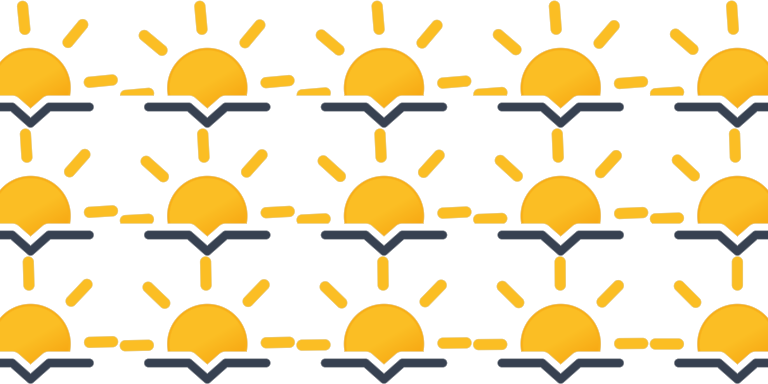
Give the GLSL for this pattern, as a Shadertoy shader.

```glsl
// Rows of setting suns above a notched horizon line, on white.
// Each tile is drawn with distance functions; the ray wheel turns by a small
// fixed step from one tile to the next, reading left to right and downwards.

// Lengths are in tile units: one tile is 128 units high.
const float ROWS = 3.0;
const float FRAMES_PER_ROW = 5.0;
const vec2  TILE = vec2(176.7, 128.0);
const float SUN_HEIGHT = 40.0;         // sun centre above the tile's bottom
const float SUN_RADIUS = 40.0;
const float RIM_WIDTH = 2.2;
const float RAY_COUNT = 8.0;
const float RAY_INNER = 59.0;
const float RAY_OUTER = 82.0;
const float RAY_HALF_WIDTH = 5.4;
const float TILT_STEP = radians(0.4);  // ray rotation between tiles
const float CUT_Y = -7.4;              // where the sky ends, from sun centre
const float CUT_TIP_Y = -20.2;
const float CUT_SLOPE = 0.873;
const float CUT_ROUNDING = 2.5;
const float HORIZON_Y = -19.0;
const float HORIZON_TIP_Y = -35.3;
const float NOTCH_HALF = 18.4;
const float HORIZON_HALF = 58.8;
const float HORIZON_HALF_WIDTH = 4.2;
const float EDGE_SOFTNESS = 1.5;
const float EDGE_SHADE = 0.22;         // faint darkening along soft edges

const vec3 PAPER   = vec3(1.0);
const vec3 YELLOW  = vec3(0.984, 0.745, 0.140);
const vec3 ORANGE  = vec3(0.961, 0.620, 0.043);
const vec3 RIM     = vec3(0.973, 0.686, 0.094);
const vec3 SLATE   = vec3(0.216, 0.255, 0.318);

const float TAU = 6.2831853;

float segmentDistance(vec2 p, vec2 a, vec2 b) {
    vec2 ab = b - a;
    return length(p - a - ab * clamp(dot(p - a, ab) / dot(ab, ab), 0.0, 1.0));
}

float smoothMin(float a, float b, float k) {
    float h = max(k - abs(a - b), 0.0) / k;
    return min(a, b) - 0.25 * k * h * h;
}

// Negative above the horizon gap, including its V-shaped dip
float skyDistance(vec2 p) {
    float level = CUT_Y - p.y;
    float dip = (CUT_TIP_Y + CUT_SLOPE * abs(p.x) - p.y) / length(vec2(1.0, CUT_SLOPE));
    return smoothMin(level, dip, CUT_ROUNDING);
}

// One capsule, folded around the centre
float raysDistance(vec2 p, float tilt) {
    float sector = TAU / RAY_COUNT;
    float angle = atan(p.y, p.x) - tilt;
    angle -= sector * floor(angle / sector + 0.5);
    vec2 q = length(p) * vec2(cos(angle), sin(angle));
    return segmentDistance(q, vec2(RAY_INNER, 0.0), vec2(RAY_OUTER, 0.0)) - RAY_HALF_WIDTH;
}

float horizonDistance(vec2 p) {
    p.x = abs(p.x);
    vec2 corner = vec2(NOTCH_HALF, HORIZON_Y);
    float arm = segmentDistance(p, corner, vec2(HORIZON_HALF, HORIZON_Y));
    float notch = segmentDistance(p, corner, vec2(0.0, HORIZON_TIP_Y));
    return min(arm, notch) - HORIZON_HALF_WIDTH;
}

float coverage(float d, float softness) {
    return clamp(0.5 - d / softness, 0.0, 1.0);
}

vec3 paint(vec3 base, vec3 ink, float amount) {
    return mix(base, ink, amount) - EDGE_SHADE * amount * (1.0 - amount);
}

void mainImage(out vec4 fragColor, in vec2 fragCoord) {
    float unitsPerPixel = ROWS * TILE.y / iResolution.y;
    float softness = max(EDGE_SOFTNESS, unitsPerPixel);

    // Tile grid: the middle column is centred on the canvas
    vec2 pos = vec2(fragCoord.x - 0.5 * iResolution.x, fragCoord.y) * unitsPerPixel;
    vec2 cell = floor(pos / TILE + vec2(0.5, 0.0));
    vec2 p = pos - cell * TILE - vec2(0.0, SUN_HEIGHT);

    // Tilt falls to zero at the last tile, lower right
    float framesLeft = cell.y * FRAMES_PER_ROW + floor(0.5 * FRAMES_PER_ROW) - cell.x;
    float tilt = framesLeft * TILT_STEP;

    // Sun disc: diagonal gradient with a thin rim
    float disc = length(p) - SUN_RADIUS;
    float shade = 0.5 + 0.5 * dot(p, vec2(0.5, -0.866)) / SUN_RADIUS;
    vec3 discColor = mix(YELLOW, ORANGE, clamp((shade - 0.45) / 0.55, 0.0, 1.0));
    discColor = mix(RIM, discColor, coverage(disc + RIM_WIDTH, softness));

    // Layers
    float sky = skyDistance(p);
    vec3 color = PAPER;
    color = paint(color, YELLOW, coverage(max(raysDistance(p, tilt), sky), softness));
    color = paint(color, discColor, coverage(max(disc, sky), softness));
    color = paint(color, SLATE, coverage(horizonDistance(p), softness));

    fragColor = vec4(color, 1.0);
}
```
